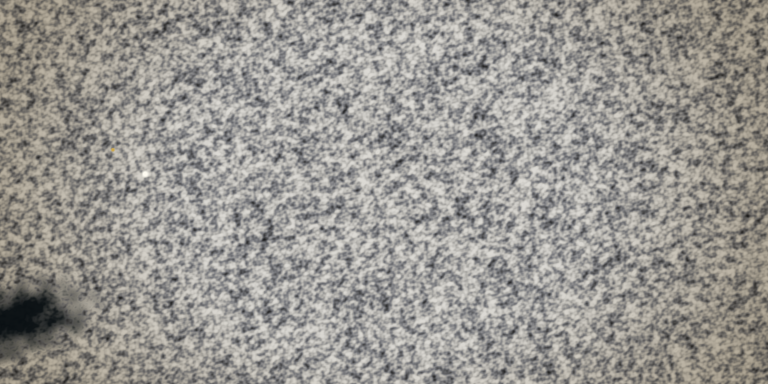
Write a Shadertoy shader that draws this texture.

```glsl
// Fine speckled grey stone: slanted grains from four octaves of gradient
// noise, toned cool in the darks and warm in the lights, with brown shaded
// edges, one ragged dark smudge at the left and two tiny bright flecks.

#define GRAIN_SCALE 38.0
#define GRAIN_SLANT 0.45
#define GRAIN_STRETCH 1.2
#define CONTRAST 0.54
#define BASE_TONE 0.645
#define EDGE_TINT vec3(0.82, 0.785, 0.72)
#define SMUDGE_POS vec2(0.02, 0.165)
#define SMUDGE_SIZE vec2(0.19, 0.09)
#define SMUDGE_COLOR vec3(0.02, 0.045, 0.06)

float hash(vec2 cell) {
    vec3 h = fract(cell.xyx * 0.1031);
    h += dot(h, h.yzx + 33.33);
    return fract((h.x + h.y) * h.z);
}

vec2 gradient(vec2 cell) {
    float angle = 6.2832 * hash(cell);
    return vec2(cos(angle), sin(angle));
}

float gradientNoise(vec2 p) {
    vec2 i = floor(p), f = p - i;
    vec2 e = vec2(1.0, 0.0);
    vec2 w = f * f * f * (f * (f * 6.0 - 15.0) + 10.0);
    float low = mix(dot(gradient(i), f),
                    dot(gradient(i + e.xy), f - e.xy), w.x);
    float high = mix(dot(gradient(i + e.yx), f - e.yx),
                     dot(gradient(i + e.xx), f - e.xx), w.x);
    return mix(low, high, w.y);
}

mat2 rotation(float angle) {
    float c = cos(angle), s = sin(angle);
    return mat2(c, -s, s, c);
}

// Signed grain height: medium grains, fine grains, grit and broad clusters
float grains(vec2 p) {
    vec2 q = rotation(GRAIN_SLANT) * p;
    q.x /= GRAIN_STRETCH;
    q = q * GRAIN_SCALE + 80.0;
    float medium = gradientNoise(q);
    float fine = gradientNoise(rotation(0.6) * q * 1.9 + 17.0);
    float grit = gradientNoise(rotation(1.3) * q * 3.3 + 63.0);
    float broad = gradientNoise(q * 0.3 + 41.0);
    return 0.68 * medium + 0.74 * fine + 0.5 * grit + 0.32 * broad;
}

// Soft round spot, 1 at its centre
float fleck(vec2 p, vec2 center, float radius) {
    return 1.0 - smoothstep(0.4 * radius, 1.4 * radius, length(p - center));
}

void mainImage(out vec4 fragColor, in vec2 fragCoord) {
    vec2 p = fragCoord / iResolution.y;
    vec2 centered = 2.0 * fragCoord / iResolution.xy - 1.0;

    // Stone tone, with compressed highlights
    float n = grains(p);
    float tone = BASE_TONE + CONTRAST * n - 0.35 * n * abs(n) * step(0.0, n);
    tone = clamp(tone, 0.12, 0.86);
    vec3 coolDark = vec3(0.985, 0.995, 1.03);
    vec3 warmLight = vec3(1.01, 1.0, 0.975);
    vec3 color = tone * mix(coolDark, warmLight, smoothstep(0.45, 0.7, tone));

    // Brown shading towards the sides and corners
    float edge = smoothstep(0.45, 1.15, length(centered * vec2(1.0, 0.6)));
    color *= mix(vec3(1.0), EDGE_TINT, edge);

    // Dark smudge with a ragged border
    vec2 q = p - SMUDGE_POS;
    q.y -= 0.15 * q.x;
    float ragged = 0.45 * gradientNoise(p * 22.0 + 9.0) - 0.45 * n;
    float smudge = 1.0 - smoothstep(0.25, 1.25, length(q / SMUDGE_SIZE) + ragged);
    color = mix(color, SMUDGE_COLOR, 0.95 * smudge);

    // Bright flecks
    color = mix(color, vec3(1.0, 0.99, 0.95), fleck(p, vec2(0.378, 0.547), 0.009));
    color = mix(color, vec3(0.8, 0.66, 0.3), fleck(p, vec2(0.294, 0.61), 0.005));

    fragColor = vec4(color, 1.0);
}
```
